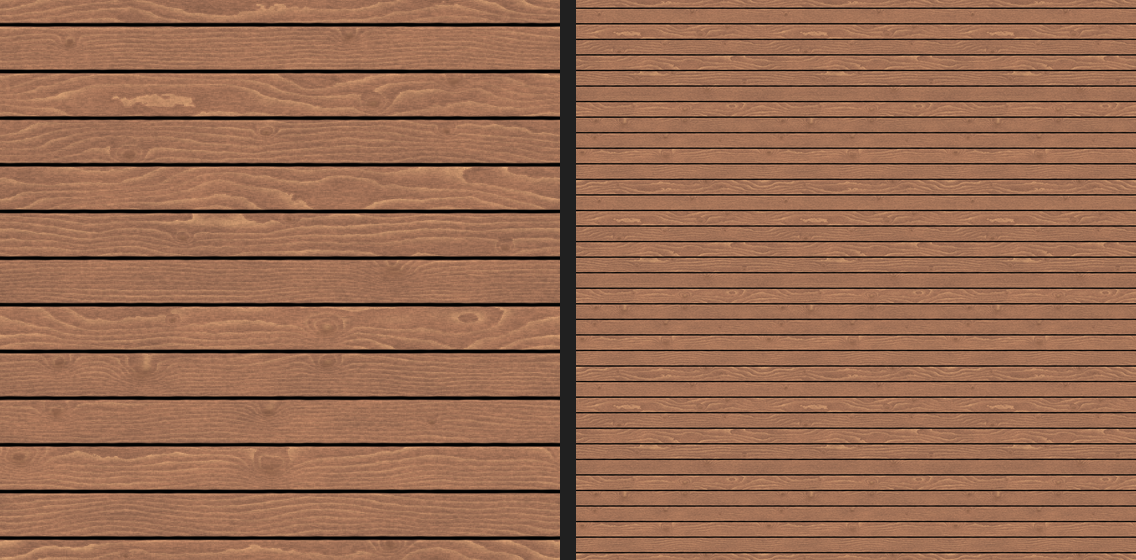
Left, the tile; right, the same tile 3 across and 3 down.
Reproduce this texture procedurally as a Shadertoy shader.

```glsl
const float PLANKS = 12.0;
const float GAP_SHIFT = 0.469;     // height of the first gap, in planks
const float GAP_HALF = 0.030;      // half of a gap, in planks
const float EDGE_SOFT = 0.022;     // shaded rim beside a gap
const int KNOTS = 4;               // possible knots per plank
const float KNOT_CHANCE = 0.55;
const float RINGS_MIN = 2.2;
const float RINGS_MAX = 12.0;
const vec3 GAP_COLOR = vec3(0.008, 0.009, 0.008);
const vec3 RIM_COLOR = vec3(0.30, 0.21, 0.16);
const vec3 KNOT_COLOR = vec3(0.43, 0.29, 0.21);
const vec3 DARK_WOOD = vec3(0.565, 0.398, 0.312);
const vec3 WARM_WOOD = vec3(0.685, 0.475, 0.360);
const vec3 PALE_WOOD = vec3(0.840, 0.630, 0.455);

float hash(vec3 p) {
    p = fract(p * vec3(0.1031, 0.1130, 0.0973));
    p += dot(p, p.yzx + 33.33);
    return fract((p.x + p.y) * p.z);
}

// Value noise that wraps in x after cells.x cells; seed picks the plank.
float grainNoise(vec2 uv, vec2 cells, float seed) {
    vec2 p = uv * cells;
    vec2 i = floor(p), f = p - i;
    f = f * f * (3.0 - 2.0 * f);
    float x0 = mod(i.x, cells.x), x1 = mod(i.x + 1.0, cells.x);
    float low = mix(hash(vec3(x0, i.y, seed)), hash(vec3(x1, i.y, seed)), f.x);
    float high = mix(hash(vec3(x0, i.y + 1.0, seed)), hash(vec3(x1, i.y + 1.0, seed)), f.x);
    return mix(low, high, f.y);
}

// x: swelling of the rings, y: darkness of the core.
vec2 knots(vec2 uv, float row) {
    vec2 sum = vec2(0.0);
    for (int k = 0; k < KNOTS; k++) {
        vec3 id = vec3(float(k) + 3.0, row + 7.0, 41.0);
        if (hash(id) > KNOT_CHANCE) continue;
        float size = mix(0.07, 0.34, pow(hash(id + 11.0), 1.5));
        float center = (float(k) + hash(id + 23.0)) / float(KNOTS);
        vec2 d = vec2(fract(uv.x - center + 0.5) - 0.5, uv.y - mix(0.15, 0.85, hash(id + 37.0)));
        d.x *= PLANKS * 0.72;
        d += 0.05 * size * sin(d.yx * 22.0 + row);
        float r = length(d) / size;
        sum.x += (1.5 + 9.0 * size) * exp(-r * r * 0.8);
        sum.y += exp(-r * r * 3.5) * mix(1.0, 0.55, size / 0.34);
    }
    return sum;
}

void mainImage(out vec4 fragColor, in vec2 fragCoord) {
    vec2 uv = fragCoord / iResolution.xy;
    float y = uv.y * PLANKS - GAP_SHIFT;
    float row = mod(floor(y), PLANKS);
    vec2 p = vec2(uv.x, fract(y));
    float pixel = PLANKS / iResolution.y;

    // Growth rings: contours of a stretched, warped height field
    float density = hash(vec3(row, 5.0, 17.0));
    float rings = mix(RINGS_MIN, RINGS_MAX, density);
    vec2 knot = knots(p, row);
    float field = p.y * rings + knot.x;
    field += mix(3.6, 2.6, density) * grainNoise(p, vec2(5.0, 1.6), row + 20.0);
    field += 0.9 * grainNoise(p, vec2(13.0, 3.0), row + 40.0);
    field += 0.22 * grainNoise(p, vec2(44.0, 7.0), row + 60.0);
    field += 0.10 * grainNoise(p, vec2(130.0, 16.0), row + 80.0);
    float phase = fract(field);
    float blur = clamp(1.5 * fwidth(field), 0.04, 0.6);
    float crest = pow(phase, 3.5) * (1.0 - smoothstep(1.0 - blur, 1.0, phase));
    float shade = exp(-phase * 9.0) * smoothstep(0.0, blur, phase);
    float ringTone = hash(vec3(floor(field), row, 3.0));
    float strength = mix(0.55, 1.2, grainNoise(p, vec2(9.0, 4.0), row + 100.0));
    strength *= mix(0.7, 1.1, ringTone);

    // Fibres, blotches and the tone of each plank
    float fibre = grainNoise(p, vec2(34.0, 26.0), row + 120.0) - 0.5;
    float pores = grainNoise(p, vec2(150.0, 40.0), row + 140.0) - 0.5;
    float speckle = grainNoise(p, vec2(420.0, 36.0), row + 160.0) - 0.5;
    float blotch = grainNoise(p, vec2(11.0, 2.0), row + 180.0) - 0.5;
    float plankTone = hash(vec3(row, 29.0, 8.0)) - 0.5;
    float warmth = 0.50 + 0.45 * blotch + 0.40 * fibre + 0.35 * pores + 0.30 * plankTone;
    vec3 color = mix(DARK_WOOD, WARM_WOOD, clamp(warmth, 0.0, 1.0));
    color = mix(color, PALE_WOOD, clamp(1.15 * crest * strength, 0.0, 0.9));
    color *= 1.0 - 0.16 * shade * strength;
    color *= 1.0 + 0.10 * speckle + 0.07 * pores;
    color = mix(color, KNOT_COLOR, clamp(0.6 * knot.y, 0.0, 0.75));

    // Shaded rims and black gaps
    float wobble = 0.008 * (grainNoise(p, vec2(60.0, 1.0), row + 200.0) - 0.5);
    float edge = min(p.y, 1.0 - p.y) - GAP_HALF + wobble;
    color *= 1.0 + 0.10 * smoothstep(0.90, 0.94, p.y);
    color = mix(RIM_COLOR, color, smoothstep(0.0, EDGE_SOFT + pixel * 0.4, edge));
    color = mix(GAP_COLOR, color, smoothstep(-0.5 * pixel, 0.5 * pixel, edge));
    fragColor = vec4(color, 1.0);
}
```
